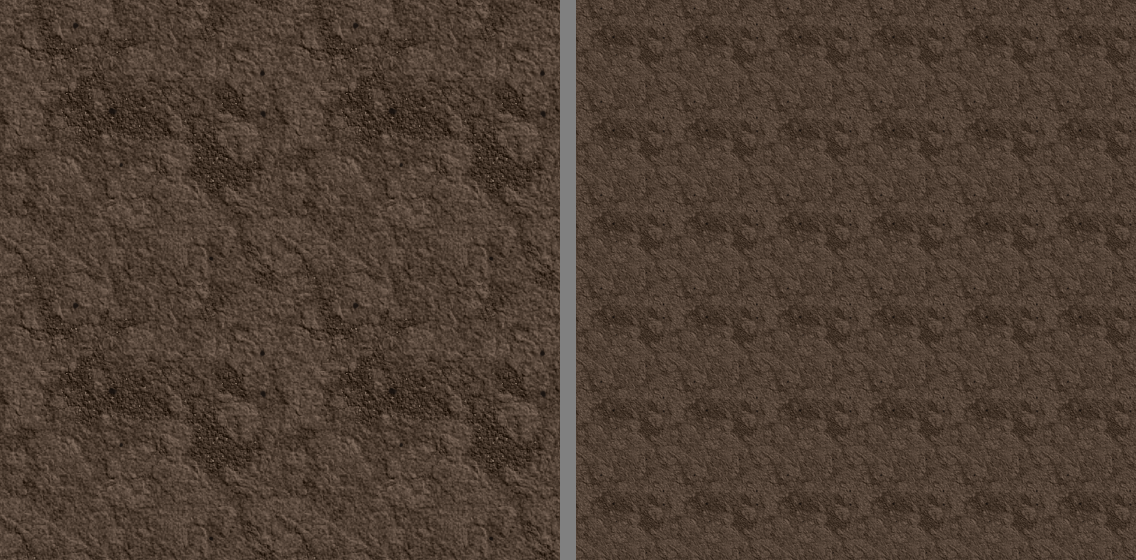
Left: one tile. Right: repeated 3 by 3.
A WebGL 1 fragment shader for this texture:

```glsl
precision highp float;
// Dry brown soil: rounded clods of several sizes, dark loose crumbs between them, grit and pits.
// A wrapping height field of cellular clods and fine noise is lit from the upper right;
// the resulting tone picks a colour between dark and light earth.

uniform vec2 u_resolution;

const float REPEATS = 2.0;                      // tiles across and down
const vec3 DARK_EARTH = vec3(0.18, 0.13, 0.09);
const vec3 LIGHT_EARTH = vec3(0.41, 0.34, 0.29);
const vec3 GRIT_COLOR = vec3(0.54, 0.47, 0.41);
const vec3 PIT_COLOR = vec3(0.07, 0.05, 0.04);
const vec2 LIGHT_STEP = vec2(0.0032, 0.0036);   // towards the light, in tile units
const float BASE_TONE = 0.51;
const float RELIEF = 1.9;                       // strength of the slope shading
const float HEIGHT_TONE = 0.45;                 // raised soil is drier and paler
const float MEAN_HEIGHT = 0.6;
const float LOOSE_TONE = 0.22;                  // darkening of crumbly patches
const float MEAN_LOOSE = 0.27;
const float GRAIN_TONE = 0.55;
const float CLOD_WARP = 0.035;
const float EDGE_WARP = 0.014;

float hash(vec2 cell, float seed) {
  vec3 q = fract(cell.xyx * vec3(0.1031, 0.1030, 0.0973) + seed * 0.137);
  q += dot(q, q.yzx + 33.33);
  return fract((q.x + q.y) * q.z);
}

// Value noise with n cells per tile, wrapping at the tile edge.
float noise(vec2 p, float n) {
  vec2 cell = floor(p * n);
  vec2 f = fract(p * n);
  f = f * f * (3.0 - 2.0 * f);
  vec2 a = mod(cell, n);
  vec2 b = mod(cell + 1.0, n);
  return mix(mix(hash(a, n), hash(vec2(b.x, a.y), n), f.x),
             mix(hash(vec2(a.x, b.y), n), hash(b, n), f.x), f.y);
}

vec2 noise2(vec2 p, float n) {
  return vec2(noise(p, n), noise(p + vec2(0.37, 0.61), n)) - 0.5;
}

// Flat-topped lumps of random size and height, one per cell, n cells per tile.
float clods(vec2 p, float n) {
  vec2 base = floor(p * n);
  vec2 f = fract(p * n);
  float top = 0.0;
  for (int j = -1; j <= 1; j++) {
    for (int i = -1; i <= 1; i++) {
      vec2 offset = vec2(float(i), float(j));
      vec2 cell = mod(base + offset, n);
      vec2 center = offset + vec2(hash(cell, n + 1.0), hash(cell, n + 2.0));
      float radius = mix(0.3, 0.8, hash(cell, n + 3.0));
      float lump = 1.0 - smoothstep(radius - 0.25, radius, length(f - center));
      top = max(top, lump * mix(0.5, 1.0, hash(cell, n + 4.0)));
    }
  }
  return top;
}

// Sparse round spots; share is the fraction of cells that hold one.
float spots(vec2 p, float n, float share, float radius) {
  vec2 cell = mod(floor(p * n), n);
  vec2 center = 0.35 + 0.3 * vec2(hash(cell, n + 5.0), hash(cell, n + 6.0));
  float size = radius * mix(0.6, 1.0, hash(cell, n + 7.0));
  float spot = 1.0 - smoothstep(size * 0.4, size, length(fract(p * n) - center));
  return spot * step(hash(cell, n + 8.0), share);
}

// Returns the soil height and how loose the soil is; crumbs fill the gaps between clods.
vec2 soil(vec2 p) {
  vec2 q = p + CLOD_WARP * noise2(p, 13.0) + EDGE_WARP * noise2(p, 43.0);
  float crust = 0.4 * clods(q, 9.0) + 0.3 * clods(q, 17.0) + 0.2 * clods(q, 34.0);
  float patches = 0.55 * noise(q, 5.0) + 0.45 * noise(q, 11.0);
  float loose = smoothstep(0.46, 0.74, patches + 0.4 * (0.4 - crust));
  float rough = 0.28 * noise(p, 67.0) + 0.24 * noise(p, 131.0);
  float crumbs = 0.24 * loose * clods(p, 84.0);
  return vec2(crust * (1.0 - 0.6 * loose) + rough + crumbs, loose);
}

void main() {
  vec2 p = fract(gl_FragCoord.xy / u_resolution * REPEATS);
  vec2 ragged = p + EDGE_WARP * noise2(p, 43.0);

  // Slope shading, height and grain together set the tone.
  vec2 ground = soil(p);
  float slope = ground.x - soil(p + LIGHT_STEP).x;
  float tone = BASE_TONE + RELIEF * slope + HEIGHT_TONE * (ground.x - MEAN_HEIGHT);
  tone -= LOOSE_TONE * (ground.y - MEAN_LOOSE);
  tone += GRAIN_TONE * (noise(p, 187.0) - 0.5);
  vec3 color = mix(DARK_EARTH, LIGHT_EARTH, clamp(tone, -0.35, 1.3));

  // Pale grit gathers in loose patches; a few pits break the crust.
  float grit = spots(p, 61.0, 0.08, 0.34) * mix(0.15, 0.9, ground.y);
  color = mix(color, GRIT_COLOR, grit);
  color = mix(color, PIT_COLOR, 0.85 * spots(ragged, 6.0, 0.15, 0.1));

  gl_FragColor = vec4(color, 1.0);
}
```
